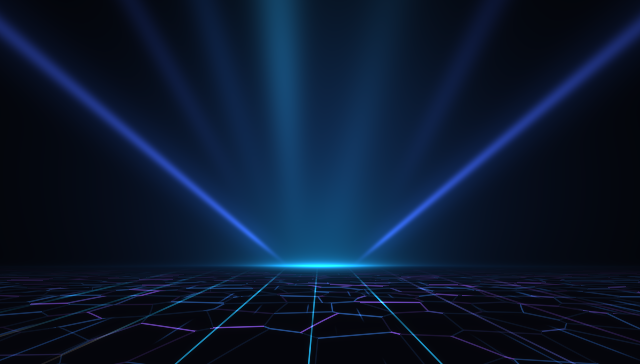
Write a WebGL 2 fragment shader that draws this background.

```glsl
#version 300 es
precision highp float;

uniform vec2 u_resolution;
out vec4 fragColor;

const float HORIZON = 0.269;
const float VANISHING = 0.345;
const vec3 CYAN = vec3(0.12, 0.75, 0.98);
const vec3 BLUE = vec3(0.17, 0.24, 0.64);
const vec3 VIOLET = vec3(0.48, 0.29, 0.80);
const vec3 AMBER = vec3(0.95, 0.62, 0.38);

vec2 hash2(vec2 p) {
    vec3 q = fract(p.xyx * vec3(0.1031, 0.1030, 0.0973));
    q += dot(q, q.yzx + 33.33);
    return fract((q.xx + q.yz) * q.zy);
}

float cornerSlope(vec2 cell, vec2 offset) {
    return dot(hash2(cell) * 2.0 - 1.0, offset);
}

float gradientNoise(vec2 p) {
    vec2 i = floor(p), f = fract(p);
    vec2 s = f * f * f * (f * (f * 6.0 - 15.0) + 10.0);
    vec2 e = vec2(1.0, 0.0);
    float low = mix(cornerSlope(i, f), cornerSlope(i + e.xy, f - e.xy), s.x);
    float high = mix(cornerSlope(i + e.yx, f - e.yx), cornerSlope(i + e.xx, f - e.xx), s.x);
    return mix(low, high, s.y);
}

float bell(float d, float width) {
    return exp(-d * d / (width * width));
}

// Light shaft from a to b, widening along its length and fading in over a given share
float beam(vec2 p, vec2 a, vec2 b, float startWidth, float endWidth, float fadeIn) {
    vec2 axis = b - a;
    float along = dot(p - a, axis) / dot(axis, axis);
    float across = (axis.x * (p.y - a.y) - axis.y * (p.x - a.x)) / length(axis);
    float width = mix(startWidth, endWidth, clamp(along, 0.0, 1.2));
    return bell(across, width) * smoothstep(-0.03, fadeIn, along);
}

float stroke(float d, float width, float pixel) {
    return 1.0 - smoothstep(width, width + pixel, d) + 0.10 * exp(-d / 0.005);
}

// Irregular cell borders; slopeU and slopeV are the screen gradients of q
vec3 cellNetwork(vec2 q, vec2 slopeU, vec2 slopeV, float pixel) {
    vec2 base = floor(q), nearest = vec2(0.0), nearestId = base;
    float best = 9.0;
    for (int j = -1; j <= 1; j++)
    for (int i = -1; i <= 1; i++) {
        vec2 id = base + vec2(i, j);
        vec2 r = id + 0.12 + 0.76 * hash2(id) - q;
        if (dot(r, r) < best) { best = dot(r, r); nearest = r; nearestId = id; }
    }
    vec3 light = vec3(0.0);
    for (int j = -2; j <= 2; j++)
    for (int i = -2; i <= 2; i++) {
        vec2 id = nearestId + vec2(i, j);
        vec2 r = id + 0.12 + 0.76 * hash2(id) - q;
        vec2 between = r - nearest;
        if (dot(between, between) < 0.0001) continue;
        vec2 normal = normalize(between);
        float d = abs(dot(0.5 * (r + nearest), normal)) / length(normal.x * slopeU + normal.y * slopeV);
        vec2 seed = hash2(id + nearestId + 71.0);
        vec3 tint = mix(vec3(0.14, 0.32, 0.58), VIOLET, smoothstep(0.6, 0.9, seed.x));
        float strength = 0.18 + 0.65 * smoothstep(0.55, 1.0, seed.y);
        light = max(light, tint * strength * stroke(d, 0.0006, pixel));
    }
    return light;
}

// Long rails and short dashes running away from the viewer
vec3 rails(vec2 q, vec2 slopeU, float drop, float pixel) {
    vec3 light = vec3(0.0);
    float toScreen = 1.0 / length(slopeU);
    for (int i = -4; i <= 4; i++) {
        float k = float(i);
        float d = abs(q.x - 1.06 * k + 0.09) * toScreen;
        float outer = smoothstep(1.0, 2.5, abs(k));
        vec3 side = k < 0.0 ? mix(CYAN, AMBER, smoothstep(0.13, 0.23, drop)) : VIOLET;
        float pulse = clamp(0.75 + 1.1 * gradientNoise(vec2(k * 7.37, q.y * 0.9)), 0.1, 1.1);
        light += mix(CYAN, side, outer) * mix(0.85, 0.40, outer) * pulse * stroke(d, 0.0008, pixel);
    }
    float lane = floor(q.x / 0.35);
    float d = abs(fract(q.x / 0.35) - 0.5) * 0.35 * toScreen;
    float dash = smoothstep(0.10, 0.35, gradientNoise(vec2(lane * 3.71, q.y * 0.7)));
    return light + mix(BLUE, CYAN, 0.3) * dash * 0.50 * stroke(d, 0.0005, pixel);
}

vec3 sky(vec2 p) {
    float h = p.y - HORIZON;
    vec3 c = vec3(0.011, 0.015, 0.031);
    c += vec3(0.030, 0.078, 0.170) * bell(p.x, 0.58) * bell(h - 0.24, 0.43);
    c += vec3(0.022, 0.085, 0.130) * bell(p.x, 0.34) * mix(1.0, 0.55, h / 0.73);
    c += vec3(0.005, 0.145, 0.185) * bell(length(p - vec2(0.0, HORIZON)), 0.22);
    // Wide shafts above the stage
    c += vec3(0.045, 0.190, 0.265) * beam(p, vec2(-0.065, 0.30), vec2(-0.115, 1.0), 0.030, 0.065, 0.85);
    c += vec3(0.014, 0.050, 0.075) * beam(p, vec2(0.03, 0.30), vec2(0.19, 1.0), 0.04, 0.07, 0.50);
    c += vec3(0.018, 0.050, 0.110) * beam(p, vec2(-0.13, 0.36), vec2(-0.32, 1.0), 0.03, 0.045, 0.90);
    c += vec3(0.028, 0.048, 0.130) * beam(p, vec2(-0.16, 0.36), vec2(-0.52, 1.0), 0.025, 0.034, 0.80);
    c += vec3(0.028, 0.048, 0.130) * beam(p, vec2(0.15, 0.36), vec2(0.48, 1.0), 0.025, 0.040, 0.80);
    // Bright outer pair
    vec2 m = vec2(abs(p.x), p.y), start = vec2(0.105, 0.283), end = vec2(0.877, 0.925);
    float fade = mix(1.05, 0.58, clamp(m.x / 0.877, 0.0, 1.0));
    c += BLUE * 0.78 * fade * beam(m, start, end, 0.006, 0.025, 0.12);
    c += vec3(0.025, 0.065, 0.160) * fade * beam(m, start, end, 0.030, 0.090, 0.12);
    return c * (1.0 + 0.06 * gradientNoise(p * vec2(5.0, 2.0)));
}

vec3 ground(vec2 p, float pixel) {
    float drop = max(HORIZON - p.y, 0.0005);
    float spread = max(VANISHING - p.y, 0.05);
    float depth = drop + 0.012;
    vec2 q = vec2(p.x / spread, 0.46 / depth);
    vec2 slopeU = vec2(1.0, q.x) / spread;
    vec2 slopeV = vec2(0.0, q.y / depth);
    vec2 cells = vec2(1.35, 1.25);
    vec3 c = vec3(0.017, 0.019, 0.042);
    c += vec3(0.012, 0.070, 0.135) * exp(-drop / 0.045) * bell(p.x, 0.65);
    vec3 lines = cellNetwork(q * cells, slopeU * cells.x, slopeV * cells.y, pixel);
    lines += rails(q, slopeU, drop, pixel);
    return c + lines * smoothstep(0.0, 0.09, drop) * mix(0.55, 1.0, bell(p.x, 0.65));
}

void main() {
    vec2 p = (gl_FragCoord.xy - vec2(0.5 * u_resolution.x, 0.0)) / u_resolution.y;
    float pixel = 1.0 / u_resolution.y;
    float above = smoothstep(-pixel, pixel, p.y - HORIZON);
    vec3 color = mix(ground(p, pixel), sky(p), above);

    // Glow along the horizon
    float gap = abs(p.y - HORIZON);
    color += CYAN * 0.85 * exp(-gap / 0.006) * bell(p.x, 0.13);
    color += vec3(0.02, 0.25, 0.34) * exp(-gap / 0.020) * bell(p.x, 0.18);
    color += vec3(0.02, 0.12, 0.22) * exp(-gap / 0.007) * exp(-abs(p.x) / 0.35);
    fragColor = vec4(min(color, 1.0), 1.0);
}
```
